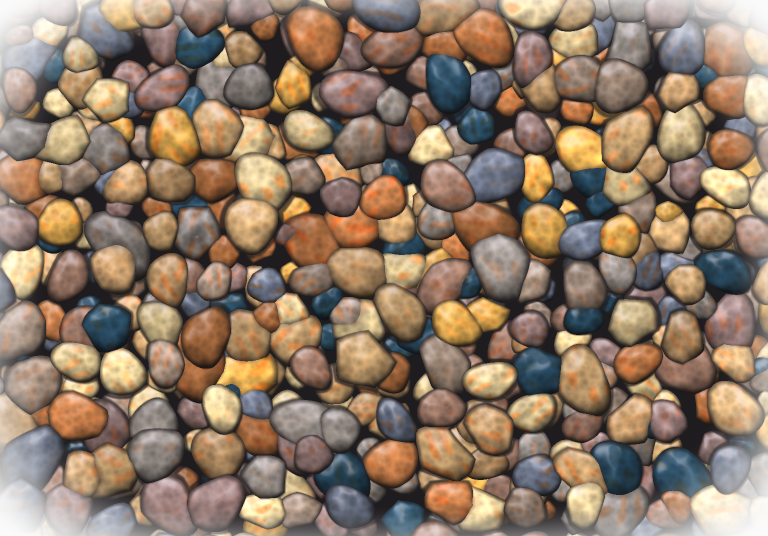
Reproduce this texture procedurally as a Shadertoy shader.

```glsl
// A heap of glossy river pebbles in ochre, mauve and slate, fading to white at the border.

const float TAU = 6.28318;
const vec3 SKY_SHEEN = vec3(0.88, 0.87, 0.92);
const vec3 GAP_COLOR = vec3(0.12, 0.11, 0.12);
const vec3 FADE_COLOR = vec3(0.98);

const vec3 STONE_COLORS[11] = vec3[11](
    vec3(0.84, 0.64, 0.31),  // ochre
    vec3(0.83, 0.74, 0.55),  // cream
    vec3(0.68, 0.54, 0.38),  // tan
    vec3(0.66, 0.42, 0.25),  // rust
    vec3(0.52, 0.42, 0.41),  // mauve
    vec3(0.58, 0.50, 0.44),  // taupe
    vec3(0.38, 0.41, 0.48),  // slate
    vec3(0.15, 0.27, 0.35),  // teal
    vec3(0.51, 0.48, 0.46),  // grey
    vec3(0.55, 0.42, 0.36),  // brown
    vec3(0.74, 0.60, 0.42)); // sand

// The highest stone found so far, and the tallest rival beside it.
struct Pile {
    float top;
    float rival;
    float rim;
    vec2 slope;
    vec2 local;
    vec2 id;
};

vec3 hash3(vec2 p) {
    vec3 q = fract(p.xyx * vec3(0.1031, 0.1030, 0.0973));
    q += dot(q, q.yxz + 33.33);
    return fract((q.xxy + q.yzz) * q.zyx);
}

// Cellular noise: distance to the nearest scattered point.
float cellular(vec2 p) {
    vec2 cell = floor(p);
    float nearest = 2.0;
    for (int j = -1; j <= 1; j++)
    for (int i = -1; i <= 1; i++) {
        vec2 id = cell + vec2(i, j);
        nearest = min(nearest, length(id + hash3(id).xy - p));
    }
    return nearest;
}

// Distance from the stone centre, 1 on its lumpy or chipped outline.
float outline(vec2 local, float angularity, float phase) {
    float a = atan(local.y, local.x);
    float sector = TAU / 5.0;
    float lumps = 1.0 + 0.05 * sin(2.0 * a + phase * 9.0) + 0.06 * sin(3.0 * a + phase * TAU);
    float chipped = 1.1 * cos(mod(a + phase, sector) - 0.5 * sector);
    return length(local) * lumps * mix(1.0, chipped, angularity);
}

// Drops one jittered grid of domed stones onto the pile.
void addStones(inout Pile pile, vec2 p, float density, float base, float seed) {
    vec2 grid = p * density;
    vec2 cell = floor(grid);
    for (int j = -1; j <= 1; j++)
    for (int i = -1; i <= 1; i++) {
        vec2 corner = cell + vec2(i, j);
        vec2 id = corner + seed;
        vec3 place = hash3(id);
        vec3 form = hash3(id + 57.0);
        float c = cos(place.z * TAU), s = sin(place.z * TAU);
        mat2 turn = mat2(c, -s, s, c);
        vec2 radius = mix(0.36, 0.58, form.x) * vec2(mix(1.05, 1.5, form.y), 1.0);
        vec2 local = turn * (grid - corner - 0.5 - 0.6 * (place.xy - 0.5)) / radius;
        float d = outline(local, 0.85 * form.z * form.z, place.x);
        float dome = sqrt(max(1.0 - d * d, 0.0));
        float height = base + 0.65 * fract(form.z * 7.0 + place.y) + 0.45 * dome - 4.0 * max(d - 1.0, 0.0);
        if (d < 1.0 && height > pile.top) {
            pile.rival = max(pile.rival, pile.top);
            vec2 slope = (local * (0.45 + 0.55 * d * d)) * turn;
            pile = Pile(height, pile.rival, d, slope, local, id);
        } else {
            pile.rival = max(pile.rival, height);
        }
    }
}

// Stone colour with stains, fine grain and a patchy wet sheen.
vec3 shadeStone(Pile pile, vec2 p) {
    vec3 pick = hash3(pile.id + 131.0);
    vec2 q = pile.local + pick.xy * 40.0;
    float stain = cellular(q * 2.2);
    float grain = cellular(p * 75.0);
    float veins = sin(q.x * 4.0 + 2.0 * sin(q.y * 3.0)) * sin(q.y * 5.0 + sin(q.x * 4.0));

    vec3 color = STONE_COLORS[int(pick.x * 10.99)] * mix(0.85, 1.15, pick.y);
    color = mix(color, color * vec3(1.12, 0.86, 0.66), smoothstep(0.1, 0.8, veins) * pick.z);
    color *= 0.8 + 0.28 * stain + 0.2 * grain;

    vec2 bumps = 0.16 * sin(q.yx * 5.0 + 2.0 * sin(q * 3.0));
    vec3 normal = normalize(vec3(pile.slope + bumps, 0.3 + sqrt(max(1.0 - pile.rim * pile.rim, 0.0))));
    float light = max(dot(normal, normalize(vec3(-0.15, 0.5, 0.85))), 0.0);
    float sheen = smoothstep(0.86, 1.0, light) * (0.25 + 0.55 * smoothstep(0.25, 0.75, stain + 0.25 * veins));

    color = mix(color * (0.22 + 1.02 * light), SKY_SHEEN, 0.62 * sheen);
    float edge = mix(0.5, 1.0, smoothstep(1.0, 0.8, pile.rim));
    float contact = mix(0.28, 1.0, smoothstep(-0.25, 0.22, pile.top - pile.rival));
    return mix(GAP_COLOR, color, edge * contact);
}

vec3 pebbles(vec2 p) {
    Pile pile = Pile(-9.0, -9.0, 1.0, vec2(0.0), vec2(0.0), vec2(0.0));
    addStones(pile, p, 11.5, 0.0, 100.0);
    addStones(pile, p, 15.5, -0.55, 300.0);
    return pile.top < -5.0 ? GAP_COLOR : shadeStone(pile, p);
}

void mainImage(out vec4 fragColor, in vec2 fragCoord) {
    // Four samples per pixel smooth the stone edges.
    vec3 color = vec3(0.0);
    for (int k = 0; k < 4; k++) {
        vec2 offset = vec2(k % 2, k / 2) * 0.5 - 0.25;
        color += 0.25 * pebbles((fragCoord + offset) / iResolution.y);
    }

    // White fade, strongest in the corners.
    vec2 side = pow(abs(2.0 * fragCoord / iResolution.xy - 1.0), vec2(4.0));
    float fade = smoothstep(0.88, 1.17, pow(side.x + side.y, 0.25));
    fragColor = vec4(mix(color, FADE_COLOR, fade), 1.0);
}
```
